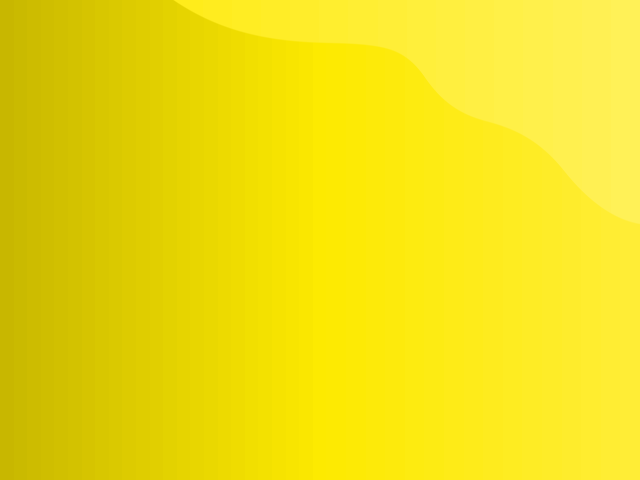
Write a WebGL 1 fragment shader that draws this background.

```glsl
precision highp float;
// A yellow backdrop: a faintly banded horizontal gradient runs from olive
// through pure yellow to a pale tone, with a lighter wavy sheet hanging over
// the upper right. The sheet's rim is a chain of smooth cubic spans.

uniform vec2 u_resolution;

const float CANVAS_TOP = 0.75;   // height in units of the width
const float RIM_START = 0.271;   // where the rim meets the top edge
const float RIM_START_SLOPE = 0.68;

const vec3 OLIVE = vec3(0.78, 0.715, 0.0);
const vec3 YELLOW = vec3(0.995, 0.92, 0.0);
const vec3 PALE = vec3(1.0, 0.93, 0.22);
const vec3 SHEET_LEFT = vec3(1.0, 0.925, 0.10);
const vec3 SHEET_RIGHT = vec3(1.0, 0.945, 0.35);

// Rounds a gradient position to the middle of its band.
float banded(float t, float bands) {
  return (floor(clamp(t, 0.0, 0.9999) * bands) + 0.5) / bands;
}

// Cubic span between two knots, each holding (x, depth, slope).
float span(vec3 a, vec3 b, float x) {
  float width = b.x - a.x;
  float t = clamp((x - a.x) / width, 0.0, 1.0);
  float s = 1.0 - t;
  float ease = t * t * (3.0 - 2.0 * t);
  return mix(a.y, b.y, ease) + width * t * s * (a.z * s - b.z * t);
}

// Depth of the sheet's rim below the top edge.
float rimDepth(float x) {
  vec3 start = vec3(RIM_START, 0.0, RIM_START_SLOPE);
  vec3 shelf = vec3(0.508, 0.067, 0.03);
  vec3 shoulder = vec3(0.592, 0.073, 0.18);
  vec3 firstDrop = vec3(0.664, 0.121, 1.45);
  vec3 ledge = vec3(0.762, 0.190, 0.27);
  vec3 secondDrop = vec3(0.8815, 0.267, 1.25);
  vec3 end = vec3(1.0, 0.350, 0.17);

  if (x < start.x) return start.z * (x - start.x);
  if (x < shelf.x) return span(start, shelf, x);
  if (x < shoulder.x) return span(shelf, shoulder, x);
  if (x < firstDrop.x) return span(shoulder, firstDrop, x);
  if (x < ledge.x) return span(firstDrop, ledge, x);
  if (x < secondDrop.x) return span(ledge, secondDrop, x);
  return span(secondDrop, end, x);
}

// Olive to yellow on the left half, yellow to pale on the right.
vec3 backdrop(float x) {
  vec3 color = mix(OLIVE, YELLOW, banded(x / 0.51, 24.0));
  return mix(color, PALE, banded((x - 0.51) / 0.49, 16.0) * step(0.51, x));
}

vec3 sheet(float x) {
  float t = (x - RIM_START) / (1.0 - RIM_START);
  return mix(SHEET_LEFT, SHEET_RIGHT, banded(t, 16.0));
}

void main() {
  vec2 p = gl_FragCoord.xy / u_resolution * vec2(1.0, CANVAS_TOP);
  float soft = 1.0 / u_resolution.x;

  // Positive inside the sheet
  float inside = rimDepth(p.x) - (CANVAS_TOP - p.y);
  float cover = smoothstep(-soft, soft, inside);

  gl_FragColor = vec4(mix(backdrop(p.x), sheet(p.x), cover), 1.0);
}
```
